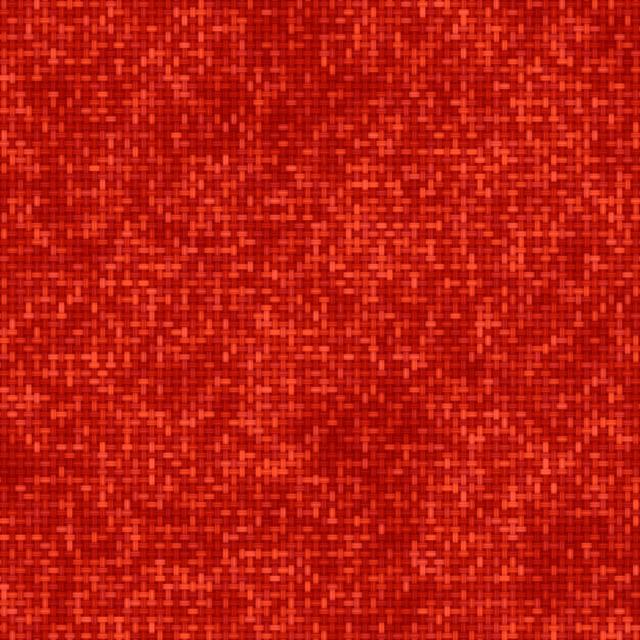
Write a Shadertoy shader that draws this texture.

```glsl
// Plain-woven red cloth: over-and-under threads with uneven dye and fine fibres.

#define THREADS 78.0                  // threads across and down the canvas
#define HALF_WIDTH 0.36               // half thread width, in thread spacings
#define TONE_LOW 0.41                 // tone of the darkest stitches
#define TONE_SPREAD 0.70              // tone range between stitches
#define BLOTCH_DEPTH 0.42             // contrast of the broad dye patches
#define FIBRE_DEPTH 0.09              // contrast of the fine fibres
#define PINK_SHARE 0.35               // fraction of cooler-dyed stitches
#define GAP_COLOR vec3(0.52, 0.005, 0.0)
#define SHADE_COLOR vec3(0.56, 0.01, 0.0)
#define BODY_COLOR vec3(0.75, 0.085, 0.03)
#define LIGHT_COLOR vec3(0.96, 0.28, 0.15)
#define PINK_TINT vec3(0.01, 0.025, 0.06)

float hash(vec2 p) {
    return fract(sin(dot(p, vec2(127.1, 311.7))) * 43758.5453);
}

// Smooth value noise.
float noise(vec2 p) {
    vec2 cell = floor(p);
    vec2 f = fract(p);
    f = f * f * (3.0 - 2.0 * f);
    float low = mix(hash(cell), hash(cell + vec2(1, 0)), f.x);
    float high = mix(hash(cell + vec2(0, 1)), hash(cell + vec2(1, 1)), f.x);
    return mix(low, high, f.y);
}

// Broad dye patches at two sizes, centred on zero; cloth is in threads.
float blotches(vec2 cloth) {
    float wide = noise(cloth * 0.09 + 31.0);
    float small = noise(cloth * 0.24 + 73.0);
    return 0.5 * wide + 0.5 * small - 0.5;
}

// Dark, body and light dye colours along one tone scale.
vec3 dye(float tone) {
    vec3 lower = mix(SHADE_COLOR, BODY_COLOR, clamp(tone * 2.0, 0.0, 1.0));
    return lower + (LIGHT_COLOR - BODY_COLOR) * clamp(tone * 2.0 - 1.0, 0.0, 1.2);
}

// Colour and coverage of the nearest visible stitch on a thread.
// p.x runs across the thread, p.y along it; parity picks the rows it covers.
vec4 stitch(vec2 p, float parity, float seed, float patchTone, float blur) {
    float thread = floor(p.x);
    float first = mod(thread + parity, 2.0);
    float row = 2.0 * floor((p.y - 0.5 - first) * 0.5 + 0.5) + first;
    vec2 local = p - vec2(thread, row) - 0.5;
    vec2 halfSize = vec2(HALF_WIDTH, 1.0 - HALF_WIDTH);
    vec2 q = local / halfSize;
    vec2 id = vec2(thread, row) + seed;

    // Dye variation, rounded shading and lengthwise fibres
    float tone = TONE_LOW + TONE_SPREAD * pow(hash(id), 1.7);
    tone += patchTone + 0.08 * (hash(vec2(thread, seed)) - 0.5);
    tone -= 0.20 * q.x * q.x + 0.25 * q.y * q.y;
    tone += FIBRE_DEPTH * sin(local.x * 17.0 + 6.2832 * hash(id + 5.3));

    // Cooler tint, strongest on well-lit stitches
    float pink = step(1.0 - PINK_SHARE, hash(id + 9.7));
    vec3 color = dye(tone) + PINK_TINT * pink * smoothstep(0.1, 0.6, tone);

    // Soft rectangular outline
    vec2 edge = smoothstep(vec2(-blur), vec2(blur), halfSize - abs(local));
    return vec4(color, edge.x * edge.y);
}

void mainImage(out vec4 fragColor, in vec2 fragCoord) {
    vec2 p = fragCoord / iResolution.y * THREADS;
    float blur = 0.08 + 0.5 * THREADS / iResolution.y;

    float patchTone = BLOTCH_DEPTH * blotches(p);
    vec4 warp = stitch(p, 1.0, 17.0, patchTone, blur);
    vec4 weft = stitch(p.yx, 0.0, 231.0, patchTone, blur);

    // Blend both thread directions over the dark gaps
    float gap = max(0.0, 1.0 - warp.a - weft.a);
    vec3 color = warp.rgb * warp.a + weft.rgb * weft.a + GAP_COLOR * gap;
    color /= warp.a + weft.a + gap;

    fragColor = vec4(color, 1.0);
}
```
